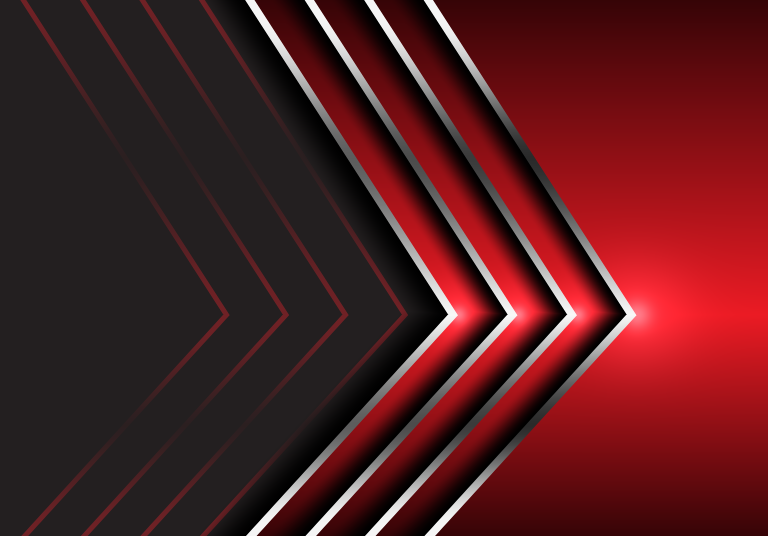
This background is drawn by a WebGL 1 fragment shader. Its source:

```glsl
precision highp float;

uniform vec2 u_resolution;

const float ASPECT = 1.4275;
const float APEX_Y = 0.4126;
const float SPACING = 0.1106;
const float SILVER_TIP = 0.842;
const float FAINT_TIP = 0.421;
const vec3 CHARCOAL = vec3(0.137, 0.122, 0.125);
const vec3 FAINT_RED = vec3(0.49, 0.13, 0.15);
const vec3 DEEP_RED = vec3(0.21, 0.015, 0.025);
const vec3 BRIGHT_RED = vec3(0.92, 0.105, 0.14);

// Signed distance to a right-pointing chevron, negative on its left
float chevron(vec2 p, float tipX) {
    vec2 q = p - vec2(tipX, APEX_Y);
    vec2 upperNormal = normalize(vec2(1.0, 0.643));
    vec2 lowerNormal = normalize(vec2(1.0, 0.909));
    lowerNormal.y = -lowerNormal.y;
    return max(dot(q, upperNormal), dot(q, lowerNormal));
}

float stroke(float d, float halfWidth, float pixel) {
    return 1.0 - smoothstep(-0.6 * pixel, 0.6 * pixel, abs(d) - halfWidth);
}

// 0 at the apex height, 1 at the top and bottom edges
float armPosition(float y) {
    return y > APEX_Y ? (y - APEX_Y) / (1.0 - APEX_Y) : (APEX_Y - y) / APEX_Y;
}

// Red vertical gradient with a hot spot just right of a tip
vec3 redPanel(vec2 p, float arm, float tipX, float glowSize) {
    vec3 color = mix(BRIGHT_RED, DEEP_RED, arm);
    vec2 q = (p - vec2(tipX + 0.01, APEX_Y)) / glowSize;
    float r2 = dot(q, q);
    color += vec3(0.15, 0.08, 0.10) * exp(-r2);
    return color + vec3(0.1, 0.3, 0.3) * exp(-14.0 * r2);
}

// Charcoal panel with chevrons fading out halfway along each arm
vec3 charcoalPanel(vec2 p, float arm, float pixel) {
    float fade = arm < 0.5 ? 1.0 - smoothstep(0.0, 0.55, arm)
                           : smoothstep(0.45, 1.0, arm);
    float lines = 0.0;
    for (int i = 0; i < 4; i++) {
        float d = chevron(p, FAINT_TIP + SPACING * float(i));
        lines = max(lines, stroke(d, 0.0047, pixel));
    }
    return mix(CHARCOAL, FAINT_RED, lines * mix(0.07, 0.85, fade));
}

// Metal shine: white at the tip and ends, dark in the middle
vec3 silver(float arm, float darkest) {
    float tipShine = 1.0 - smoothstep(-0.12, 0.52, arm);
    float endShine = smoothstep(0.48, 0.95, arm);
    float shine = max(tipShine * 1.12, endShine);
    return vec3(min(mix(darkest, 0.96, shine), 0.98));
}

void main() {
    vec2 p = gl_FragCoord.xy / u_resolution * vec2(ASPECT, 1.0);
    float pixel = 1.0 / u_resolution.y;
    float arm = armPosition(p.y);

    // Open red field on the right
    vec3 color = redPanel(p, arm, SILVER_TIP + 3.0 * SPACING, 0.10);

    // Panels stacked from right to left, each shaded by its silver edge
    for (int i = 0; i < 4; i++) {
        float index = 3.0 - float(i);
        float tipX = SILVER_TIP + SPACING * index;
        float d = chevron(p, tipX);
        bool last = index < 0.5;
        vec3 panel = last ? charcoalPanel(p, arm, pixel)
                          : redPanel(p, arm, tipX - SPACING, 0.06);
        float shadowReach = last ? 0.08 : 0.063;
        panel *= smoothstep(0.008, shadowReach, -d);
        color = mix(color, panel, 1.0 - smoothstep(-pixel, pixel, d));
        float darkest = mix(0.36, 0.16, index / 3.0);
        color = mix(color, silver(arm, darkest), stroke(d, 0.0073, pixel));
    }

    gl_FragColor = vec4(color, 1.0);
}
```
